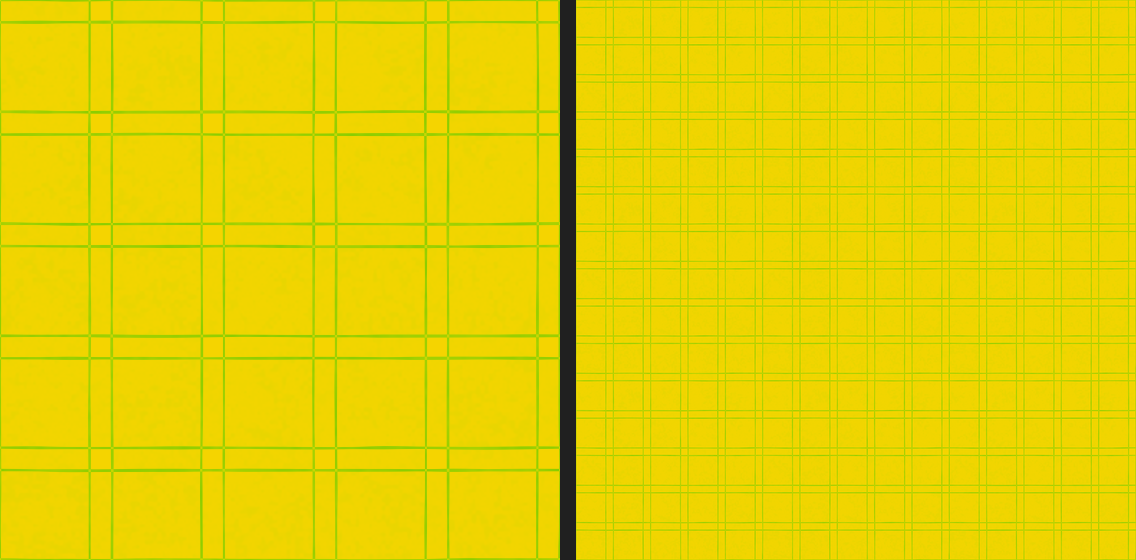
Left: one tile. Right: repeated 3 by 3.
Write a three.js fragment shader that draws this pattern.

```glsl
// Yellow windowpane check: five by five cells, ruled by pairs of thin green
// lines that pale where they cross. Line distances are folded per cell, and
// wrapping value noise adds hand-drawn wobble, ink wear and faint mottling.

varying vec2 vUv;

const float CELLS = 5.0;           // repeats across and down
const float BAND_START = 0.8;      // second line of each pair, in cell units
const float SOFTNESS = 0.0011;     // half the width of a smoothed edge
const vec3 GROUND = vec3(0.945, 0.834, 0.0);
const vec3 CROSS_SQUARE = vec3(0.965, 0.830, 0.0);
const vec3 GREENISH = vec3(0.905, 0.838, 0.0);
const vec3 INK_DARK = vec3(0.53, 0.805, 0.0);
const vec3 INK_LIGHT = vec3(0.68, 0.825, 0.01);
const vec3 INK_CROSSING = vec3(0.79, 0.84, 0.01);

float hash(vec2 p) {
  vec3 q = fract(vec3(p.xyx) * 0.1031);
  q += dot(q, q.yzx + 33.33);
  return fract((q.x + q.y) * q.z);
}

// Value noise that wraps after a whole number of lattice steps.
float wrappedNoise(vec2 p, vec2 period) {
  vec2 i = floor(p);
  vec2 f = p - i;
  f = f * f * (3.0 - 2.0 * f);
  vec2 a = mod(i, period);
  vec2 b = mod(i + 1.0, period);
  return mix(mix(hash(a), hash(vec2(b.x, a.y)), f.x),
             mix(hash(vec2(a.x, b.y)), hash(b), f.x), f.y);
}

float tileNoise(vec2 uv, float count) {
  return wrappedNoise(uv * count, vec2(count));
}

// Noise along one line; the seed keeps lines independent.
float alongNoise(float t, float count, float seed) {
  return wrappedNoise(vec2(t * count, seed), vec2(count, 1024.0));
}

// Ink of all parallel lines: x is coverage, y is tone from dark to light.
vec2 ruledLines(float across, float along, float halfWidth, float seed) {
  vec2 ink = vec2(0.0);
  for (int k = 0; k < 2; k++) {
    float p = across * CELLS - BAND_START * float(k);
    float id = floor(p + 0.5);
    float lineSeed = seed + 20.0 * float(k) + 3.0 * mod(id, CELLS);
    float wobble = (alongNoise(along, 7.0, lineSeed) - 0.5) * 0.0014;
    float width = halfWidth * (0.8 + 0.4 * alongNoise(along, 16.0, lineSeed + 100.0));
    float d = abs((p - id) / CELLS + wobble);
    float cover = 1.0 - smoothstep(width - SOFTNESS, width + SOFTNESS, d);
    float tone = 0.65 * alongNoise(along, 12.0, lineSeed + 200.0)
               + 0.35 * alongNoise(along, 70.0, lineSeed + 300.0);
    ink = mix(ink, vec2(cover, tone), step(ink.x, cover));
  }
  return ink;
}

// One inside the narrow band between the two lines of a pair.
float bandMask(float x) {
  return step(BAND_START, fract(x * CELLS));
}

vec3 paper(vec2 uv) {
  float bandX = bandMask(uv.x);
  float bandY = bandMask(uv.y);
  float square = bandX * bandY;
  float mottle = 0.45 * tileNoise(uv, 130.0) + 0.3 * tileNoise(uv, 55.0)
               + 0.25 * tileNoise(uv, 14.0);
  float stain = smoothstep(0.46, 0.78, mottle) * (1.0 - 0.35 * max(bandX, bandY));
  vec3 color = mix(GROUND, GREENISH, 0.75 * stain);
  color.r += 0.012 * (tileNoise(uv, 210.0) - 0.5);
  return mix(color, CROSS_SQUARE, 0.85 * square);
}

void main() {
  vec2 upright = ruledLines(vUv.x, vUv.y, 0.0021, 1.0);
  vec2 level = ruledLines(vUv.y, vUv.x, 0.0024, 51.0);

  // Lay down the ink, then lighten the crossings.
  vec3 color = paper(vUv);
  color = mix(color, mix(INK_DARK, INK_LIGHT, upright.y), upright.x);
  color = mix(color, mix(INK_DARK, INK_LIGHT, level.y), level.x);
  color = mix(color, INK_CROSSING, upright.x * level.x);

  gl_FragColor = vec4(color, 1.0);
}
```
